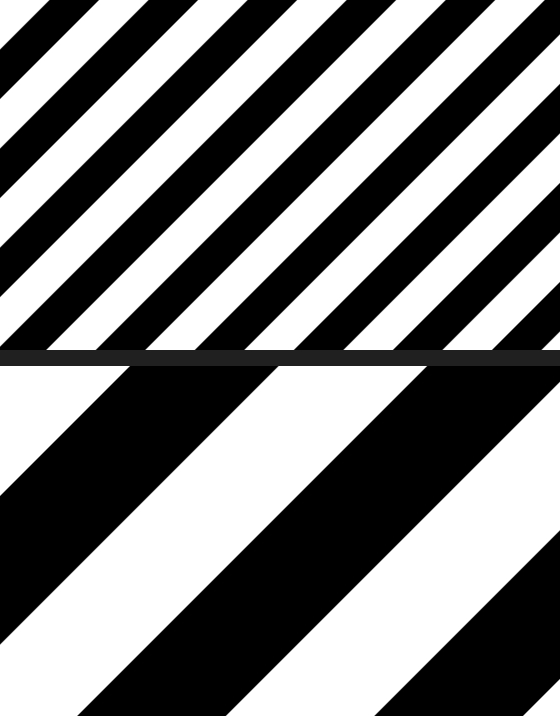
Top: the whole. Bottom: its middle third, enlarged.
Reproduce this pattern procedurally as a Shadertoy shader.

```glsl
// Signed distance to the nearest dark band, negative inside it
float bandDistance(float across, float period) {
    return (abs(fract(across / period - 0.25) - 0.5) - 0.25) * period;
}

void mainImage(out vec4 fragColor, in vec2 fragCoord) {
    vec2 uv = fragCoord / iResolution.y;
    float pixel = 1.0 / iResolution.y;

    // Distance from the top left corner, square to the diagonal bands
    float across = (uv.x + 1.0 - uv.y) * inversesqrt(2.0);
    float band = bandDistance(across, 0.283 * inversesqrt(2.0));

    // White ground, black bands with softened edges
    float ground = smoothstep(-0.8 * pixel, 0.8 * pixel, band);
    fragColor = vec4(vec3(ground), 1.0);
}
```
